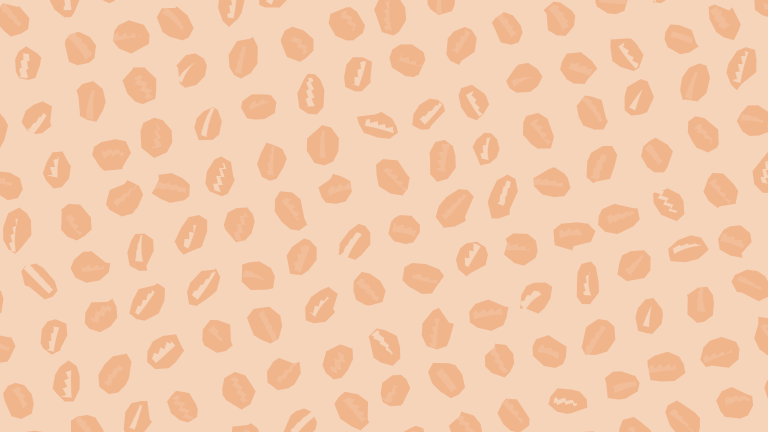
Write a WebGL 2 fragment shader that draws this pattern.

```glsl
#version 300 es
precision highp float;

uniform vec2 u_resolution;
out vec4 fragColor;

const vec3 GROUND = vec3(0.965, 0.83, 0.73);
const vec3 BEAN = vec3(0.945, 0.71, 0.55);
const vec3 PALE_SEAM = vec3(0.95, 0.745, 0.60);

// Lengths are fractions of the canvas height, ranges are (min, max)
const float CELL = 0.1215;
const float GRID_TILT = 0.293;
const float JITTER = 0.019;
const vec2 SOLID_LENGTH = vec2(0.039, 0.050);
const vec2 SOLID_WIDTH = vec2(0.032, 0.0385);
const vec2 OPEN_LENGTH = vec2(0.040, 0.055);
const vec2 OPEN_WIDTH = vec2(0.029, 0.036);
const float BEAN_REACH = 0.075;
const vec2 SEAM_SHARE = vec2(0.52, 0.80);
const float SEAM_WIDTH = 0.0074;
const float TOOTH_PITCH = 0.019;
const float TOOTH_HEIGHT = 0.011;
const float OPEN_SHARE = 0.35;
const int CORNERS = 10;
const float TAU = 6.2831853;

// Leaning directions of the long axis, in degrees
const vec2 RISING = vec2(38.0, 92.0);
const vec2 FALLING = vec2(-64.0, -45.0);
const vec2 LYING = vec2(-28.0, 20.0);

uint scramble(uint n) {
    n = (n ^ (n >> 16)) * 0x7feb352du;
    n = (n ^ (n >> 15)) * 0x846ca68bu;
    return n ^ (n >> 16);
}

float random(uint seed, int channel) {
    return float(scramble(seed + uint(channel) * 0x9e3779b9u) >> 8) / 16777216.0;
}

float pick(vec2 range, uint seed, int channel) {
    return mix(range.x, range.y, random(seed, channel));
}

mat2 rotation(float angle) {
    float c = cos(angle), s = sin(angle);
    return mat2(c, s, -s, c);
}

float beanLean(uint seed, bool open) {
    float kind = random(seed, 16);
    vec2 range = kind < (open ? 0.75 : 0.30) ? RISING : kind < (open ? 0.83 : 0.65) ? FALLING : LYING;
    return radians(pick(range, seed, 2));
}

// Corner of the faceted outline; the last one makes a small nick
vec2 beanCorner(int i, uint seed, vec2 radii) {
    bool nick = i == CORNERS - 1;
    float turn = nick ? float(i) - 0.65 : float(i) + 0.5 * (random(seed, 20 + i) - 0.5);
    float radius = pick(nick ? vec2(0.76, 0.96) : vec2(0.91, 1.09), seed, 40 + i);
    float angle = TAU * (turn / float(CORNERS) + random(seed, 3));
    return radii * radius * vec2(cos(angle), sin(angle));
}

// Signed distance to the polygon
float beanDistance(vec2 p, uint seed, vec2 radii) {
    vec2 a = beanCorner(CORNERS - 1, seed, radii);
    float nearest = 1.0;
    float side = 1.0;
    for (int i = 0; i < CORNERS; i++) {
        vec2 b = beanCorner(i, seed, radii);
        vec2 edge = a - b;
        vec2 w = p - b;
        vec2 away = w - edge * clamp(dot(w, edge) / dot(edge, edge), 0.0, 1.0);
        nearest = min(nearest, dot(away, away));
        bvec3 crossing = bvec3(p.y >= b.y, p.y < a.y, edge.x * w.y > edge.y * w.x);
        if (all(crossing) || !any(crossing)) side = -side;
        a = b;
    }
    return side * sqrt(nearest);
}

// Tapered slot along the bean, with saw teeth on one side
float seamDistance(vec2 p, uint seed, float beanLength) {
    float halfLength = beanLength * pick(SEAM_SHARE, seed, 5);
    p.x -= 0.022 * (random(seed, 6) - 0.5);
    p.y -= 0.010 * (random(seed, 7) - 0.5);
    float along = p.x / halfLength;
    float phase = fract(p.x / TOOTH_PITCH + random(seed, 8));
    float tooth = min(phase / 0.8, (1.0 - phase) / 0.2);
    float taper = 1.0 - random(seed, 9) * (0.5 + 0.5 * along);
    float width = SEAM_WIDTH * pick(vec2(0.8, 1.25), seed, 10) * taper;
    float bow = 0.006 * (random(seed, 11) - 0.3) * (1.0 - along * along);
    float teeth = TOOTH_HEIGHT * random(seed, 12) * (tooth - 0.5);
    float zigzag = random(seed, 13) < 0.3 ? teeth : 0.0;
    float upper = p.y - bow - width - teeth;
    float lower = bow - width + zigzag - p.y;
    return max(max(upper, lower) * 0.8, abs(p.x) - halfLength);
}

float coverage(float dist) {
    return clamp(0.5 - dist * u_resolution.y, 0.0, 1.0);
}

void main() {
    vec2 position = rotation(-GRID_TILT) * (gl_FragCoord.xy / u_resolution.y);
    vec3 color = GROUND;
    ivec2 home = ivec2(floor(position / CELL));

    // Beans on a tilted, jittered square grid
    for (int k = 0; k < 9; k++) {
        ivec2 cell = home + ivec2(k % 3, k / 3) - 1;
        uint seed = scramble(uint(cell.x + 512) * 1024u + uint(cell.y + 512));
        vec2 center = (vec2(cell) + 0.5) * CELL;
        center += JITTER * (vec2(random(seed, 0), random(seed, 1)) - 0.5);
        bool open = random(seed, 4) < OPEN_SHARE;
        vec2 p = rotation(GRID_TILT - beanLean(seed, open)) * (position - center);
        if (length(p) > BEAN_REACH) continue;

        vec2 radii = vec2(pick(open ? OPEN_LENGTH : SOLID_LENGTH, seed, 14),
                          pick(open ? OPEN_WIDTH : SOLID_WIDTH, seed, 15));
        float body = coverage(beanDistance(p, seed, radii));
        float seam = coverage(seamDistance(p, seed, radii.x));
        color = mix(color, mix(BEAN, open ? GROUND : PALE_SEAM, seam), body);
    }
    fragColor = vec4(color, 1.0);
}
```
